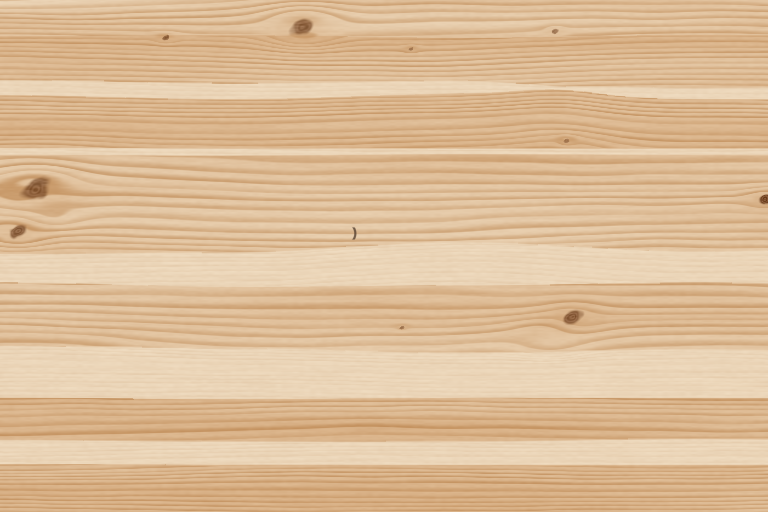
Reproduce this texture procedurally as a Shadertoy shader.

```glsl
float hash(vec2 p) {
    vec3 q = fract(p.xyx * 0.1031);
    q += dot(q, q.yzx + 33.33);
    return fract((q.x + q.y) * q.z);
}

float noise(vec2 p) {
    vec2 i = floor(p), f = fract(p);
    f = f * f * (3.0 - 2.0 * f);
    return mix(mix(hash(i), hash(i + vec2(1, 0)), f.x),
               mix(hash(i + vec2(0, 1)), hash(i + vec2(1, 1)), f.x), f.y);
}

// Bands from the top down: upper edge, warmth, rings per height, edge waviness
const vec4 bands[12] = vec4[12](
    vec4(-0.02, 0.36, 58, 0.010), vec4(0.070, 0.58, 92, 0.008),
    vec4(0.164, 0.00, 110, 0.016), vec4(0.190, 0.68, 98, 0.014),
    vec4(0.290, 0.00, 110, 0.004), vec4(0.302, 0.42, 54, 0.004),
    vec4(0.484, 0.00, 105, 0.030), vec4(0.556, 0.44, 52, 0.010),
    vec4(0.684, 0.00, 105, 0.018), vec4(0.778, 0.74, 72, 0.003),
    vec4(0.861, 0.00, 110, 0.008), vec4(0.907, 0.72, 96, 0.003));

// Knots: position, radius, darkness (zero only bends the grain)
const vec4 knots[12] = vec4[12](
    vec4(0.070, 0.371, 0.025, 0.75), vec4(0.036, 0.451, 0.015, 0.8),
    vec4(0.590, 0.054, 0.019, 0.75), vec4(1.119, 0.619, 0.016, 0.85),
    vec4(1.494, 0.390, 0.011, 1.2), vec4(0.324, 0.074, 0.006, 0.7),
    vec4(1.084, 0.061, 0.006, 0.6), vec4(1.107, 0.275, 0.005, 0.5),
    vec4(0.785, 0.640, 0.004, 0.6), vec4(0.803, 0.096, 0.004, 0.5),
    vec4(1.075, 0.658, 0.018, 0.0), vec4(0.100, 0.414, 0.015, 0.0));

void mainImage(out vec4 fragColor, in vec2 fragCoord) {
    float pixel = 1.0 / iResolution.y;
    vec2 p = fragCoord * pixel;
    p.y = 1.0 - p.y;

    // Grain bends around the knots
    float bend = 0.0, core = 0.0, halo = 0.0, knotRings = 0.0;
    for (int i = 0; i < 12; i++) {
        vec4 k = knots[i];
        vec2 d = p - k.xy;
        vec2 stretched = d * vec2(0.45, 1.0) / k.z;
        float flow = exp(-dot(stretched, stretched) / 3.0);
        bend -= 1.5 * d.y * flow;
        d.y += 0.25 * d.x;
        float r = length(d * vec2(0.75, 1.0)) / k.z;
        r += 0.35 * (noise(d * 1.5 / k.z + float(i) * 9.0) - 0.5);
        float mask = (1.0 - smoothstep(0.5, 1.0, r)) * k.w;
        core = max(core, mask);
        knotRings += mask * sin(r * 16.0);
        halo += flow * (0.15 + 0.35 * k.w);
    }

    // Alternating heartwood and sapwood
    float warmth = 0.0, phase = 0.0, joint = 0.0;
    for (int i = 0; i < 12; i++) {
        vec4 b = bands[i];
        float seed = float(i) * 17.0;
        float edge = b.x + b.w * (noise(vec2(p.x * 2.2, seed)) - 0.5);
        float pinch = exp(-pow((p.x - 1.09) / 0.11, 2.0));
        if (i == 2) edge += 0.005 * pinch;
        if (i == 3) edge -= 0.012 * pinch;
        float depth = p.y - edge;
        warmth = mix(warmth, b.y, smoothstep(-pixel, pixel, depth));
        if (depth > 0.0) {
            phase = (depth + bend) * b.z + seed;
            joint = b.y * exp(-depth * 130.0);
        }
    }
    float heart = smoothstep(0.0, 0.4, warmth);
    warmth += heart * (0.45 * (noise(p * vec2(1.2, 24.0)) - 0.5) + 0.35 * joint);
    warmth += heart * 0.5 * min(halo, 1.0);

    // Growth rings darken slowly, then end sharply
    phase += 2.2 * noise(p * vec2(1.5, 9.0)) + 0.35 * noise(p * vec2(7.0, 30.0));
    phase += 1.2 * noise(vec2(phase * 0.35, 4.0));
    float ring = fract(phase), id = floor(phase);
    float line = smoothstep(0.25, 0.85, ring) * (1.0 - smoothstep(0.85, 1.0, ring));
    line *= 1.0 - 0.8 * smoothstep(0.4, 1.0, fwidth(phase));
    line *= 0.3 + 0.45 * hash(vec2(id, 3.0)) + 0.4 * noise(vec2(p.x * 3.0, id * 5.0));

    vec3 color = mix(vec3(0.925, 0.842, 0.730), vec3(0.845, 0.685, 0.515), warmth);
    color = mix(color, vec3(0.74, 0.53, 0.32), line * mix(0.10, 0.62, heart));

    // Fine fibres and pores
    float fibre = noise(p * vec2(14.0, 260.0)) - 0.5;
    float pores = noise(p * vec2(90.0, 330.0)) - 0.5;
    color += (0.022 * fibre + 0.022 * pores) * vec3(0.7, 1.0, 1.2);

    // Knot wood
    vec3 knotColor = vec3(0.47, 0.29, 0.16) + 0.06 * knotRings + 0.12 * pores;
    color = mix(color, knotColor, min(core, 1.0));

    // Short curved scratch
    vec2 s = p - vec2(0.672, 0.456);
    float scratch = 1.0 - smoothstep(0.0007, 0.0007 + 1.5 * pixel, abs(length(s) - 0.022));
    scratch *= step(0.0, s.x) * (1.0 - smoothstep(0.010, 0.014, abs(s.y)));
    color = mix(color, vec3(0.30, 0.22, 0.16), 0.75 * scratch);

    fragColor = vec4(clamp(color, 0.0, 1.0), 1.0);
}
```
